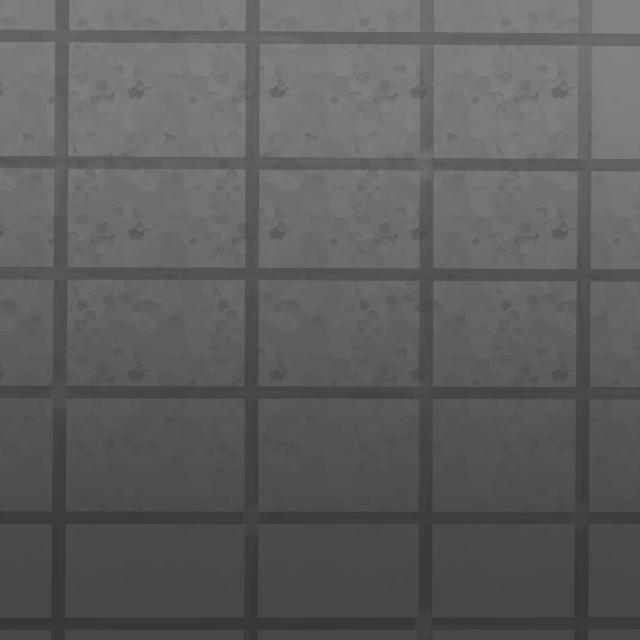
Give the GLSL for this texture, as a WebGL 1 fragment shader.

```glsl
precision highp float;

uniform vec2 u_resolution;

const float TILE = 0.2207;        // size of the repeating flake pattern
const float COLUMN_HALF = 0.0108;
const float ROW_HALF = 0.0100;

vec2 hash2(vec2 p) {
  vec2 q = vec2(dot(p, vec2(127.1, 311.7)), dot(p, vec2(269.5, 183.3)));
  return fract(sin(q) * 4375.85);
}

float cornerDot(vec2 cell, vec2 offset, float period) {
  vec2 gradient = hash2(mod(cell, period)) * 2.0 - 1.0;
  return dot(gradient, offset);
}

// Gradient noise that wraps after "period" cells
float gradientNoise(vec2 p, float period) {
  vec2 i = floor(p), f = fract(p);
  vec2 u = f * f * (3.0 - 2.0 * f), e = vec2(1.0, 0.0);
  float low = mix(cornerDot(i, f, period), cornerDot(i + e.xy, f - e.xy, period), u.x);
  float high = mix(cornerDot(i + e.yx, f - e.yx, period), cornerDot(i + e.xx, f - e.xx, period), u.x);
  return mix(low, high, u.y);
}

// Tone of angular flakes, shaded across each one; about -0.5 to 0.5
float flakes(vec2 p, float period, float seed) {
  vec2 i = floor(p), f = fract(p);
  float nearest = 9.0, tone = 0.0;
  for (int y = -1; y <= 1; y++) {
    for (int x = -1; x <= 1; x++) {
      vec2 g = vec2(float(x), float(y));
      vec2 id = mod(i + g, period) + seed;
      vec2 d = g + hash2(id) - f;
      float r = dot(d, d);
      if (r < nearest) {
        nearest = r;
        tone = hash2(id + 37.0).x - 0.5 + 0.25 * d.y;
      }
    }
  }
  return tone;
}

// Five-sided chip, repeated once per tile
float chip(vec2 t, vec2 center, float radius, float turn) {
  vec2 d = fract(t - center + 0.5) - 0.5;
  float a = atan(d.y * 1.25, d.x) + turn, side = 1.2566;
  float r = length(d * vec2(1.0, 1.25)) * cos(a - side * floor(a / side + 0.5));
  return 1.0 - smoothstep(radius - 0.012, radius + 0.012, r);
}

float band(float d, float halfWidth, float blur) {
  return 1.0 - smoothstep(halfWidth - blur, halfWidth + blur, abs(d));
}

float columnX(float i, float y) {
  float lean = 0.003 + 0.0026 * abs(i - 1.5) * step(1.0, abs(i - 1.5));
  return 0.094 + 0.313 * i - 0.0135 * i * i + lean * (y - 0.5);
}

float rowY(float j, float x) {
  float drift = j * (5.0 - j) * (0.0003 + 0.0016 * (j - 2.6) * (j - 2.6));
  return 0.0255 + 0.1831 * j - drift + (0.001 - 0.0015 * j) * (x - 0.5);
}

// Uneven darkness of one painted bar, with a slanting inner edge
float barDarkness(float along, float across, float seed) {
  float streak = gradientNoise(vec2(along * 6.0 + seed, across * 1.3 + seed), 64.0);
  float slant = gradientNoise(vec2(along * 4.0, seed + 0.5), 64.0);
  float inner = smoothstep(-0.12, 0.12, across * 0.5 + slant * 3.0 + 0.35);
  return 0.19 + 0.07 * streak + 0.035 * (inner - 0.5);
}

float mottling(vec2 t) {
  vec2 warp = vec2(gradientNoise(t * 16.0, 16.0), gradientNoise(t * 16.0 + 7.3, 16.0));
  vec2 p = t + 0.035 * warp;
  float cluster = smoothstep(-0.3, 0.35, gradientNoise(t * 4.0, 4.0));
  float fine = flakes(p * 15.0, 15.0, 3.0);
  float tone = 0.07 * flakes(p * 7.0, 7.0, 51.0) + 0.07 * fine * cluster;
  tone -= 0.08 * smoothstep(0.32, 0.42, -fine) * cluster;
  float chips = chip(p, vec2(0.96, 0.87), 0.050, 0.3);
  chips = max(chips, 0.9 * chip(p, vec2(0.58, 0.37), 0.040, 1.0));
  chips = max(chips, 0.7 * chip(p, vec2(0.36, 0.82), 0.027, 0.6));
  chips = max(chips, 0.6 * chip(p, vec2(0.55, 0.20), 0.025, 1.7));
  return tone - 0.17 * chips;
}

void main() {
  vec2 uv = gl_FragCoord.xy / u_resolution;
  float blur = max(0.0012, 0.75 / min(u_resolution.x, u_resolution.y));

  // Vertical light falloff and pale upper right corner
  float glow = smoothstep(0.90, 0.95, uv.x) * smoothstep(0.60, 0.80, uv.y);
  float gray = 0.277 + 0.215 * smoothstep(0.0, 1.0, uv.y);
  gray += 0.012 * (uv.x - 0.5) * uv.y + 0.015 * glow;

  // Grid bars and pale worn crossings
  float columns = 0.0, rows = 0.0, rowMask = 0.0, worn = 0.0;
  for (int i = 0; i < 4; i++) {
    float k = float(i), d = uv.x - columnX(k, uv.y);
    float fade = 1.0 - 0.35 * smoothstep(0.55, 0.95, uv.y) * step(1.5, k);
    float dark = barDarkness(uv.y, d / COLUMN_HALF, k * 5.0 + 2.0) * fade;
    columns = max(columns, dark * band(d, COLUMN_HALF, blur));
    for (int j = 0; j < 6; j++) {
      vec2 chance = hash2(vec2(k + 3.0, float(j) + 8.0));
      float dy = uv.y - rowY(float(j), uv.x) - 0.012 * (chance.y - 0.5);
      float patchMask = band(d + 0.008 * chance.y, 0.013, 0.003) * band(dy, 0.022, 0.006);
      worn = max(worn, patchMask * smoothstep(0.35, 0.9, chance.x));
    }
  }
  for (int j = 0; j < 6; j++) {
    float k = float(j), d = uv.y - rowY(k, uv.x);
    float mask = band(d, ROW_HALF, blur);
    rows += mask * barDarkness(uv.x, d / ROW_HALF, k * 7.0 + 30.0);
    rowMask = max(rowMask, mask);
  }
  float bars = mix(columns, max(rows, columns * 0.8), rowMask) * (1.0 - 0.6 * worn);

  // Flakes show most in the middle and faintly through the bars
  float visible = smoothstep(-0.05, 0.60, uv.y) * (1.0 - 0.5 * smoothstep(0.86, 1.0, uv.y));
  visible *= (1.0 - 0.85 * glow) * (1.0 - 2.2 * bars);
  gray *= (1.0 + visible * mottling(uv / TILE)) * (1.0 - bars);

  gl_FragColor = vec4(vec3(gray), 1.0);
}
```
